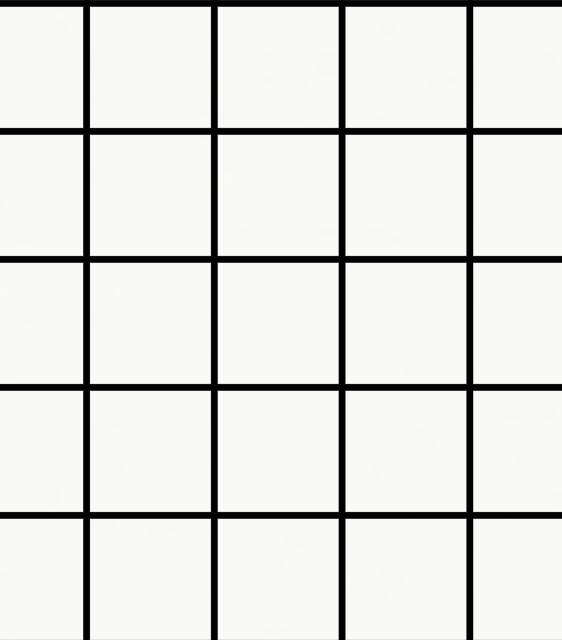
Write a Shadertoy shader that draws this pattern.

```glsl
// Square windowpane grid: thin black lines on warm white paper.
// Each line is the distance to the nearest repeat of an axis, with softened edges;
// two octaves of value noise give the paper a barely visible mottling.

// Lengths are fractions of the canvas height.
const vec2  PITCH       = vec2(0.1996, 0.2000);  // spacing of the lines
const vec2  LINE_ORIGIN = vec2(0.1353, 0.1947);  // centre of one line per axis
const float HALF_WIDTH  = 0.0053;
const float EDGE_BLUR   = 0.0012;                // half width of the edge ramp
const vec3  PAPER       = vec3(0.976, 0.976, 0.969);
const vec3  INK         = vec3(0.004, 0.004, 0.004);
const float MOTTLE      = 0.006;                 // strength of the paper variation
const float MOTTLE_FREQ = 22.0;                  // patches per canvas height

float hash(vec2 p) {
    return fract(sin(dot(p, vec2(127.1, 311.7))) * 43758.5453);
}

float valueNoise(vec2 p) {
    vec2 cell = floor(p);
    vec2 f = fract(p);
    f = f * f * (3.0 - 2.0 * f);
    float low  = mix(hash(cell), hash(cell + vec2(1.0, 0.0)), f.x);
    float high = mix(hash(cell + vec2(0.0, 1.0)), hash(cell + vec2(1.0, 1.0)), f.x);
    return mix(low, high, f.y);
}

// Distance to the closest line centre, separately for each axis.
vec2 lineDistance(vec2 p) {
    vec2 phase = fract((p - LINE_ORIGIN) / PITCH + 0.5) - 0.5;
    return abs(phase) * PITCH;
}

void mainImage(out vec4 fragColor, in vec2 fragCoord) {
    vec2 p = fragCoord / iResolution.y;

    // Paper
    float grain = 0.65 * valueNoise(p * MOTTLE_FREQ)
                + 0.35 * valueNoise(p * MOTTLE_FREQ * 2.7 + 9.0);
    vec3 color = PAPER + MOTTLE * (grain - 0.5);

    // Lines, never sharper than one pixel
    float blur = max(EDGE_BLUR, 0.6 / iResolution.y);
    vec2 cover = 1.0 - smoothstep(HALF_WIDTH - blur, HALF_WIDTH + blur, lineDistance(p));
    color = mix(color, INK, max(cover.x, cover.y));

    fragColor = vec4(color, 1.0);
}
```
